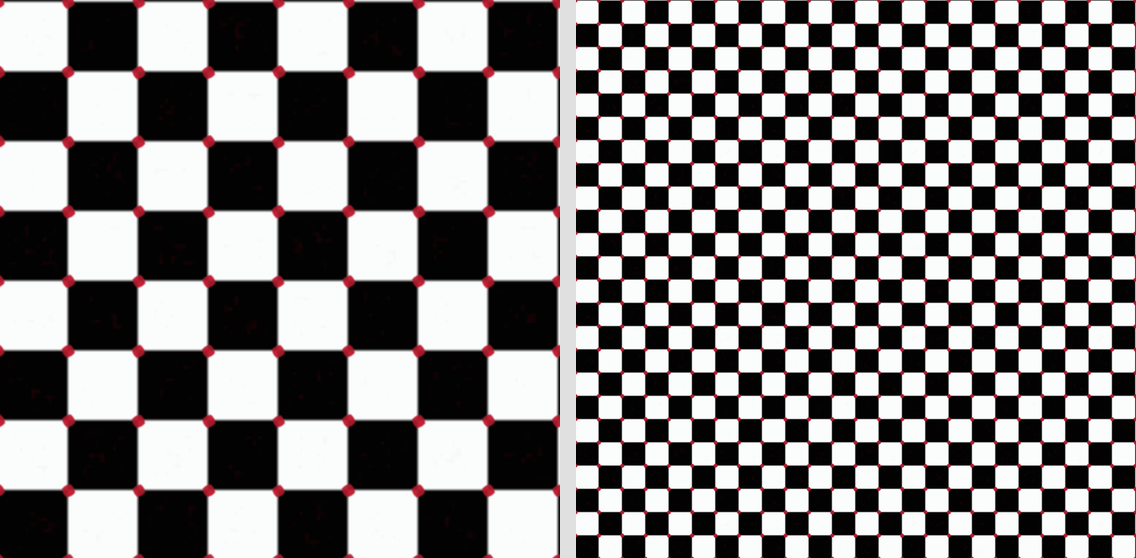
Left: one tile. Right: repeated 3 by 3.
A WebGL 1 fragment shader for this pattern:

```glsl
precision highp float;
// Soft-edged 8 by 8 checkerboard with a small red dot at every crossing.

uniform vec2 u_resolution;

float hash(vec2 p) {
    return fract(sin(dot(p, vec2(127.1, 311.7))) * 43758.5453);
}

// Value noise that repeats every "period" lattice steps
float wrapNoise(vec2 p, float period) {
    vec2 i = floor(p);
    vec2 f = fract(p);
    f = f * f * (3.0 - 2.0 * f);
    vec2 a = mod(i, period);
    vec2 b = mod(i + 1.0, period);
    return mix(mix(hash(a), hash(vec2(b.x, a.y)), f.x),
               mix(hash(vec2(a.x, b.y)), hash(b), f.x), f.y);
}

void main() {
    vec2 uv = gl_FragCoord.xy / u_resolution;
    vec2 board = (uv + vec2(0.004, 0.003)) * 8.0;
    float pixel = 8.0 / min(u_resolution.x, u_resolution.y);

    // Offset from the nearest crossing, in squares
    vec2 crossing = floor(board + 0.5);
    vec2 offset = board - crossing;
    vec2 id = mod(crossing, 8.0);

    // Blurred checker: the sign flips across each grid line
    float blur = max(0.032, pixel);
    vec2 side = smoothstep(-blur, blur, offset) * 2.0 - 1.0;
    float parity = 1.0 - 2.0 * mod(id.x + id.y, 2.0);
    float white = 0.5 - 0.5 * side.x * side.y * parity;

    // Faint compression specks, strongest inside the squares
    float speck = smoothstep(0.72, 1.0, wrapNoise(board * 12.0, 96.0));
    speck *= smoothstep(0.1, 0.3, min(abs(offset.x), abs(offset.y)));
    vec3 dark = vec3(0.012, 0.006, 0.006) + speck * vec3(0.07, 0.0, 0.01);
    vec3 light = vec3(0.985, 0.992, 0.992) - speck * vec3(0.008, 0.02, 0.018);
    vec3 color = mix(dark, light, white);

    // Slightly tilted, rounded diamond with small size changes
    vec2 d = offset - vec2(0.012, -0.012);
    d += 0.012 * (vec2(hash(id + 3.1), hash(id + 7.7)) - 0.5);
    d = mat2(0.96, 0.28, -0.28, 0.96) * d;
    float reach = mix(length(d), abs(d.x) + abs(d.y), 0.35);
    float radius = 0.092 + 0.008 * (hash(id + 12.3) - 0.5);
    float soft = max(0.022, pixel);
    float dotMask = 1.0 - smoothstep(radius - soft, radius + soft, reach);
    vec3 red = mix(vec3(0.62, 0.10, 0.16), vec3(0.76, 0.13, 0.21), white);
    color = mix(color, red, dotMask);

    gl_FragColor = vec4(color, 1.0);
}
```
